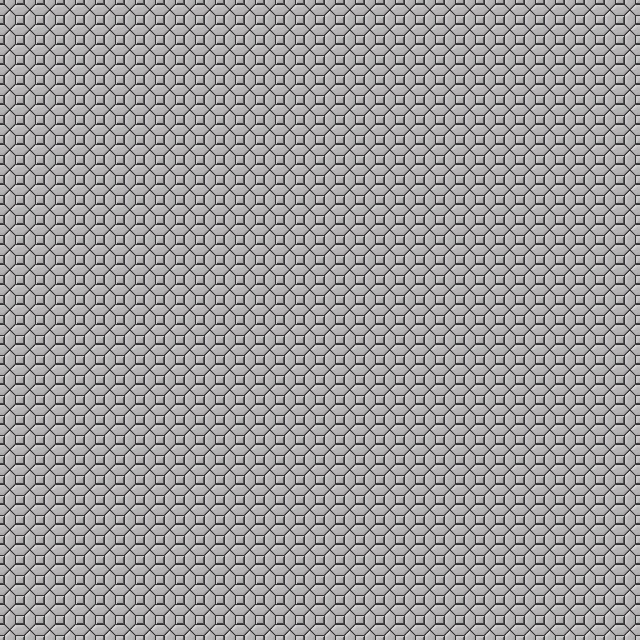
Write a WebGL 2 fragment shader that draws this pattern.

```glsl
#version 300 es
precision highp float;
// Bevelled grey tiling of small squares and elongated hexagons, 32 by 32 repeats.

uniform vec2 u_resolution;
out vec4 fragColor;

float hash(vec2 p) {
    return fract(sin(dot(p, vec2(127.1, 311.7))) * 43758.5453);
}

// Returns the distance to the nearest joint (x), the outward edge normal (yz)
// and the edge kind (w): 1 square side, -1 flat hexagon side, 0 diagonal.
vec4 tileEdge(vec2 p, float halfSide, out vec2 centre) {
    vec2 a = abs(p);
    vec2 side = vec2(p.x < 0.0 ? -1.0 : 1.0, p.y < 0.0 ? -1.0 : 1.0);
    bool horizontal = a.x > a.y;
    vec2 axis = horizontal ? vec2(side.x, 0.0) : vec2(0.0, side.y);
    float toSquare = max(a.x, a.y) - halfSide;

    // Inside the square
    centre = vec2(0.0);
    if (toSquare < 0.0) return vec4(-toSquare, axis, 1.0);

    // Inside a hexagon: its flat side or its diagonal side
    centre = 0.5 * axis;
    float toDiagonal = abs(a.x - a.y) * 0.7071;
    vec2 diagonal = side * (horizontal ? vec2(-0.7071, 0.7071) : vec2(0.7071, -0.7071));
    return toSquare < toDiagonal ? vec4(toSquare, -axis, -1.0) : vec4(toDiagonal, diagonal, 0.0);
}

void main() {
    const float repeats = 32.0;
    vec2 grid = gl_FragCoord.xy / u_resolution * repeats + 0.5;
    vec2 cell = fract(grid) - 0.5;
    float pixel = repeats / min(u_resolution.x, u_resolution.y);

    vec2 centre;
    vec4 edge = tileEdge(cell, 0.215, centre);
    float lit = dot(edge.yz, vec2(-0.7071, 0.7071));

    // Faint change of tone from tile to tile, wrapped at the canvas edge
    float tone = hash(mod(floor(grid) + centre, repeats)) - 0.5;
    vec3 color = vec3(0.715, 0.708, 0.708) + 0.008 * tone;

    // Rounded bevel lit from the upper left
    float bevel = 1.0 - smoothstep(0.06, 0.2, edge.x);
    color += lit * bevel * (lit > 0.0 ? 0.12 : 0.07);

    // Thin dark joints, heavier below and to the right of each square
    float heavy = dot(edge.yz * edge.w, vec2(0.006, -0.012));
    float halfWidth = mix(0.025, 0.032, abs(edge.w)) + heavy - 0.012 * lit;
    float soft = max(0.02, 0.5 * pixel);
    float joint = 1.0 - smoothstep(halfWidth - soft, halfWidth + soft, edge.x);
    color = mix(color, vec3(0.19, 0.18, 0.19), joint);

    fragColor = vec4(color, 1.0);
}
```
